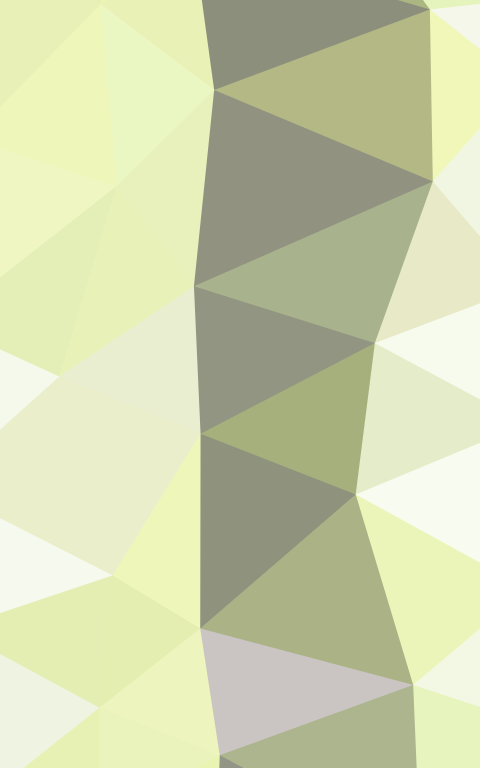
Write a Shadertoy shader that draws this background.

```glsl
// Low-poly mesh of pale lime and cream triangles crossed by a dark olive vertical band

// Three random values per cell, without sine
vec3 hash3(vec3 cell) {
    vec3 q = fract((cell + 19.0) * vec3(0.1031, 0.1030, 0.0973));
    q += dot(q, q.yxz + 33.33);
    return fract((q.xxy + q.yzz) * q.zyx);
}

// Jittered mesh point; odd columns are raised by half a row
vec2 meshPoint(int column, int row) {
    float columnX[5] = float[5](-0.06, 0.12, 0.27, 0.51, 0.70);
    float spreadX[5] = float[5](0.03, 0.06, 0.022, 0.065, 0.03);
    vec2 jitter = 2.0 * hash3(vec3(column, row, 3)).xy - 1.0;
    float y = float(row) + 0.5 * float(column & 1) + 0.3 * jitter.y;
    return vec2(columnX[column] + spreadX[column] * jitter.x, y * 0.208);
}

// Signed distance to the line a-b, negative on the side of c
float edgeDistance(vec2 p, vec2 a, vec2 b, vec2 c) {
    vec2 normal = normalize(vec2(a.y - b.y, b.x - a.x));
    return -dot(p - a, normal) * sign(dot(c - a, normal));
}

float triangleDistance(vec2 p, vec2 a, vec2 b, vec2 c) {
    return max(edgeDistance(p, a, b, c),
           max(edgeDistance(p, b, c, a), edgeDistance(p, c, a, b)));
}

// Flat colour chosen by strip, facing side and height
vec3 facetColor(int strip, int side, int row, float height) {
    vec3 random = hash3(vec3(strip * 2 + side, row, 11));
    bool outer = (strip == 0 && side == 0) || (strip == 3 && side == 1);
    vec3 lime = vec3(0.91, 0.95, 0.71);
    vec3 cream = vec3(0.91, 0.93, 0.81);
    vec3 color = abs(height - 0.47) + 0.2 * (random.x - 0.5) > 0.19 ? lime : cream;

    if (outer && random.x < 0.78) color = vec3(0.96, 0.97, 0.91);
    if (strip == 2) {
        vec3 taupe = vec3(0.78, 0.76, 0.72);
        vec3 gray = vec3(0.58, 0.58, 0.52);
        vec3 sage = vec3(0.67, 0.70, 0.53);
        color = side == 1 ? sage : (row % 6 == 0 ? taupe : gray);
    }

    // Small shifts in brightness, warmth and saturation
    vec3 shift = random.yzx - 0.5;
    return color + 0.045 * shift.x + vec3(0.03, 0.0, 0.07) * shift.yyz;
}

void mainImage(out vec4 fragColor, in vec2 fragCoord) {
    vec2 p = fragCoord / iResolution.y;
    p.x += 0.5 * (0.625 - iResolution.x / iResolution.y);
    vec4 sum = vec4(0.0);

    // Each strip joins two columns with triangles based on either side
    for (int strip = 0; strip < 4; strip++)
    for (int row = -1; row < 6; row++)
    for (int side = 0; side < 2; side++) {
        int base = strip + side;
        vec2 a = meshPoint(base, row);
        vec2 b = meshPoint(base, row + 1);
        vec2 c = meshPoint(strip + 1 - side, row + (base & 1));

        // Coverage weights blend neighbours over one pixel
        float cover = clamp(0.5 - triangleDistance(p, a, b, c) * iResolution.y, 0.0, 1.0);
        if (cover > 0.0) {
            float height = (a.y + b.y + c.y) / 3.0;
            sum += cover * vec4(facetColor(strip, side, row, height), 1.0);
        }
    }
    vec3 color = sum.rgb / max(sum.a, 0.001);
    fragColor = vec4(clamp(color, 0.0, 1.0), 1.0);
}
```
